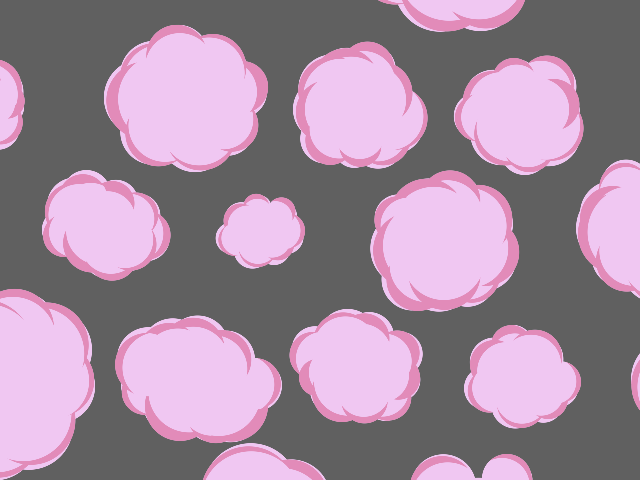
This pattern is drawn by a WebGL 1 fragment shader. Its source:

```glsl
precision highp float;

uniform vec2 u_resolution;

const vec3 BACKDROP = vec3(0.378);
const vec3 PUFF = vec3(0.94, 0.78, 0.95);
const vec3 OUTLINE = vec3(0.885, 0.545, 0.725);

// Lengths are fractions of the canvas height.
const vec2 CELL = vec2(0.34, 0.28);
const float SIZE_MIN = 0.082;
const float SIZE_MAX = 0.157;
const float EDGE_GROWTH = 0.30;
const float INK_MIN = 0.009;
const float INK_MAX = 0.025;
const float FRINGE = 0.008;
const float LOBES_MIN = 6.0;
const float LOBES_SPREAD = 4.0;
const float SEED = 4.0;
const float TAU = 6.2831853;
const int MAX_LOBES = 9;

float hash(vec3 p) {
  p = fract(p * vec3(0.1031, 0.1030, 0.0973) + 0.37);
  p += dot(p, p.yzx + 33.33);
  return fract((p.x + p.y) * p.z);
}

// Antialiased coverage of a signed distance.
float coverage(float dist) {
  float pixel = 1.0 / u_resolution.y;
  return 1.0 - smoothstep(-0.35 * pixel, 0.35 * pixel, dist);
}

float disc(vec2 p, vec2 center, float radius) {
  return coverage(length(p - center) - radius);
}

// Returns (body coverage, outline amount) of one cloud around the origin.
vec2 cloud(vec2 p, float size, vec2 id) {
  float count = LOBES_MIN + floor(LOBES_SPREAD * hash(vec3(id, 20.0)));
  float phase = TAU * hash(vec3(id, 21.0));
  float driftAngle = TAU * hash(vec3(id, 22.0));
  vec2 drift = vec2(cos(driftAngle), sin(driftAngle)) * FRINGE * 0.6;
  float aspect = mix(1.02, 1.25, hash(vec3(id, 23.0)));
  vec2 stretch = 1.04 * vec2(aspect, 1.0 / aspect);
  float tilt = 1.2 * (hash(vec3(id, 24.0)) - 0.5);
  p = mat2(cos(tilt), -sin(tilt), sin(tilt), cos(tilt)) * p;

  // Core fills the middle behind the lobes.
  float body = coverage((length(p / stretch) - 0.68 * size) * stretch.y);
  float ink = 0.0;

  for (int k = 0; k < MAX_LOBES; k++) {
    float n = float(k);
    if (n >= count) break;
    float jitter = 0.40 * (hash(vec3(id, 30.0 + n)) - 0.5);
    float angle = phase + TAU * (n + jitter) / count;
    vec2 outward = vec2(cos(angle), sin(angle));
    vec2 sideways = vec2(outward.y, -outward.x);
    float share = mix(0.32, 0.56, hash(vec3(id, 50.0 + n)));
    float reach = mix(0.92, 1.10, hash(vec3(id, 90.0 + n)));
    float radius = share * size;
    vec2 center = outward * stretch * (reach - share) * size;

    // The later lobe covers its neighbor, leaving a tapered crescent.
    float thickness = mix(INK_MIN, INK_MAX, hash(vec3(id, 70.0 + n)));
    thickness *= mix(0.65, 1.0, smoothstep(0.07, 0.13, size));
    float lobe = disc(p, center, radius);
    float inside = disc(p, center - outward * 1.5 * thickness,
                        radius + 0.5 * thickness);
    ink = mix(ink, 1.0 - inside, lobe);

    // Pale fringe peeks out sideways behind the outline.
    float fringe = disc(p, center + sideways * FRINGE + drift, radius);
    body = max(body, max(lobe, fringe));
  }
  return vec2(body, ink);
}

void main() {
  vec2 p = (gl_FragCoord.xy - 0.5 * u_resolution) / u_resolution.y;
  vec3 color = BACKDROP;

  // Staggered, jittered lattice that widens toward the canvas edges.
  for (int j = -2; j <= 2; j++) {
    for (int i = -2; i <= 2; i++) {
      vec2 slot = vec2(float(i), float(j));
      vec2 id = slot + SEED;
      // Low-discrepancy picks keep small and large clouds mixed.
      float sizePick = fract(dot(slot, vec2(0.755, 0.570)));
      vec2 jitter = vec2(hash(vec3(id, 11.0)), hash(vec3(id, 12.0))) - 0.5;
      slot.x += 0.5 * (mod(slot.y, 2.0) - 0.5);
      slot = (slot + jitter * 0.35 * (1.0 - sizePick)) * CELL;

      float growth = EDGE_GROWTH * dot(slot, slot);
      vec2 center = slot * (1.0 + growth);
      float size = mix(SIZE_MIN, SIZE_MAX, sizePick) * (1.0 + 2.3 * growth);
      vec2 offset = p - center;
      if (length(offset) > 1.6 * size + 2.0 * FRINGE) continue;

      vec2 shape = cloud(offset, size, id);
      color = mix(color, mix(PUFF, OUTLINE, shape.y), shape.x);
    }
  }
  gl_FragColor = vec4(color, 1.0);
}
```
